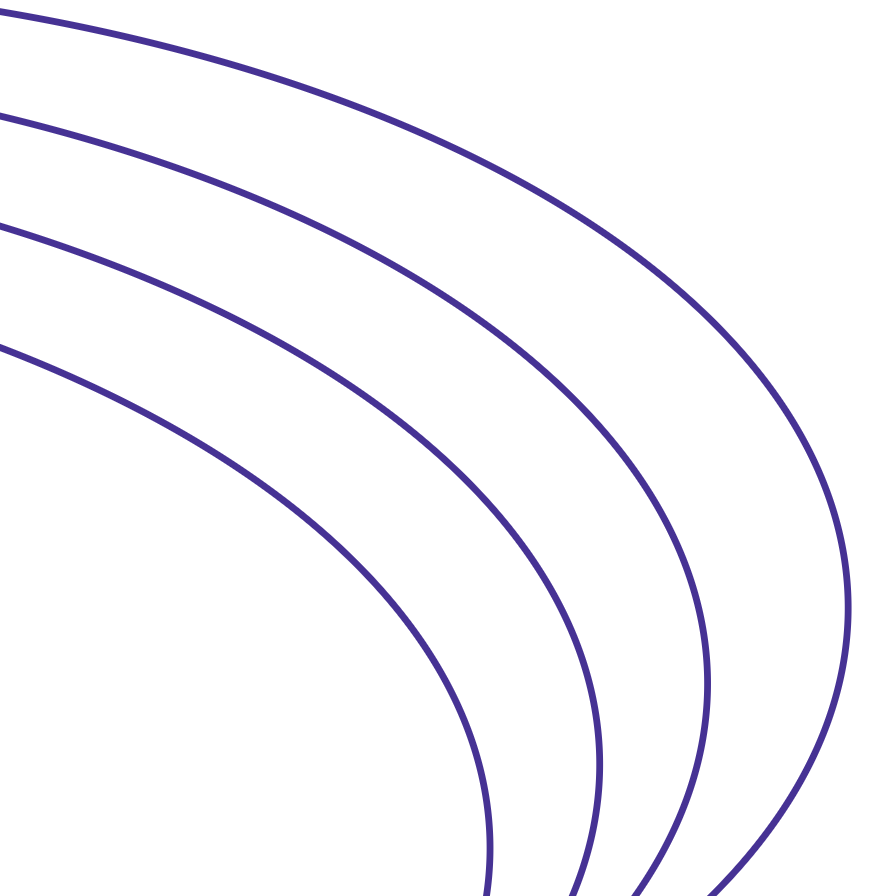
Give the GLSL for this background, as a WebGL 2 fragment shader.

```glsl
#version 300 es
precision highp float;
// Four thin violet elliptical arcs sweeping from the left edge down to the bottom, on white.

#define ARC_COUNT 4
#define RADII vec2(1.398, 0.7071)
#define SHEAR 0.004
#define HALF_WIDTH 0.0038
#define PAPER vec3(1.0)
#define INK vec3(0.275, 0.195, 0.58)

uniform vec2 u_resolution;
out vec4 fragColor;

// Rightmost point of each arc, outermost first
const vec2 TIPS[ARC_COUNT] = vec2[](
    vec2(0.9466, 0.3216),
    vec2(0.7897, 0.2370),
    vec2(0.6693, 0.1469),
    vec2(0.5469, 0.0534)
);

// First-order distance to a sheared ellipse whose rightmost point is tip
float arcDistance(vec2 p, vec2 tip) {
    vec2 fromTip = p - tip;
    vec2 q = vec2(fromTip.x + RADII.x, fromTip.y - SHEAR * fromTip.x);
    vec2 e = q / RADII;
    vec2 gradient = 2.0 * e / RADII;
    gradient.x -= SHEAR * gradient.y;
    return abs(dot(e, e) - 1.0) / max(length(gradient), 1e-4);
}

void main() {
    vec2 p = gl_FragCoord.xy / u_resolution;
    float pixel = 1.0 / min(u_resolution.x, u_resolution.y);

    // Nearest arc
    float d = 1e3;
    for (int i = 0; i < ARC_COUNT; i++) {
        d = min(d, arcDistance(p, TIPS[i]));
    }

    // Smooth stroke, one pixel of edge
    float stroke = clamp((HALF_WIDTH - d) / pixel + 0.5, 0.0, 1.0);
    fragColor = vec4(mix(PAPER, INK, stroke), 1.0);
}
```
